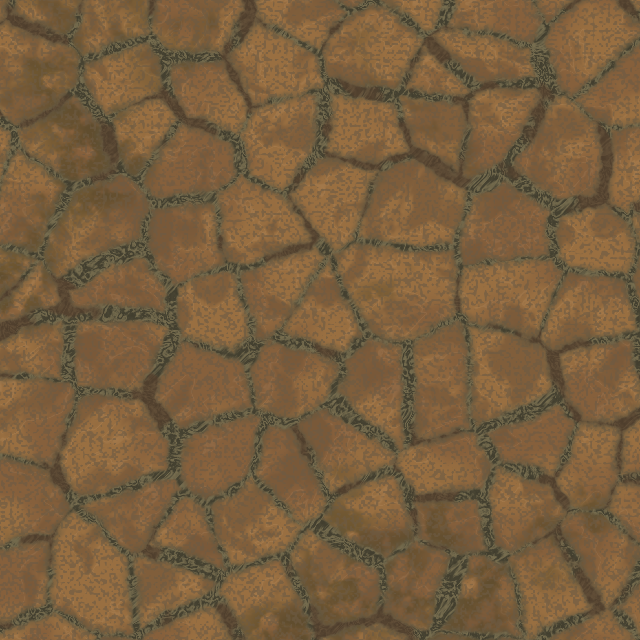
Write a three.js fragment shader that draws this texture.

```glsl
varying vec2 vUv;

const float STONES = 8.3;          // stones across the canvas
const float JITTER = 0.94;
const float WARP = 0.24;           // waviness of the joints, in stones
const float ROUGHNESS = 0.05;      // ragged stone edges, in stones
const float JOINT_MIN = 0.026;     // half widths of the joints, in stones
const float JOINT_MAX = 0.105;
const float JOINT_SOFT = 0.028;
const float GRAIN_SCALE = 290.0;
const float GRAIN_AMOUNT = 0.62;
const float STAIN_AMOUNT = 0.6;

const vec3 OCHRE = vec3(0.60, 0.435, 0.255);
const vec3 CLAY = vec3(0.525, 0.375, 0.235);
const vec3 UMBER = vec3(0.45, 0.335, 0.22);
const vec3 GRAIN = vec3(0.425, 0.355, 0.265);
const vec3 MOSS = vec3(0.31, 0.27, 0.15);
const vec3 JOINT_DARK = vec3(0.27, 0.255, 0.19);
const vec3 JOINT_MID = vec3(0.365, 0.34, 0.25);
const vec3 JOINT_PALE = vec3(0.47, 0.43, 0.31);
const vec3 JOINT_EARTH = vec3(0.34, 0.255, 0.18);

float hash(vec2 p) {
  return fract(sin(dot(p, vec2(127.1, 311.7))) * 43758.545);
}

vec2 hash2(vec2 p) {
  return vec2(hash(p), hash(p + 57.3));
}

float noise(vec2 p) {
  vec2 i = floor(p);
  vec2 f = fract(p);
  f = f * f * (3.0 - 2.0 * f);
  return mix(mix(hash(i), hash(i + vec2(1.0, 0.0)), f.x),
             mix(hash(i + vec2(0.0, 1.0)), hash(i + 1.0), f.x), f.y);
}

float fbm(vec2 p) {
  float sum = 0.0;
  float gain = 0.533;
  for (int i = 0; i < 4; i++) {
    sum += gain * noise(p);
    p = mat2(1.6, 1.2, -1.2, 1.6) * p + 17.3;
    gain *= 0.5;
  }
  return sum;
}

vec2 seedPoint(vec2 cell) {
  return cell + 0.5 + JITTER * (hash2(cell) - 0.5);
}

// Signed distance to the nearest joint (x, negative inside) and stone id (yz)
vec3 paving(vec2 p, float widthScale) {
  vec2 home = floor(p);
  vec2 nearest = home;
  float best = 100.0;
  for (int y = -1; y <= 1; y++) {
    for (int x = -1; x <= 1; x++) {
      vec2 cell = home + vec2(float(x), float(y));
      vec2 d = seedPoint(cell) - p;
      if (dot(d, d) < best) {
        best = dot(d, d);
        nearest = cell;
      }
    }
  }
  vec2 a = seedPoint(nearest) - p;
  float edge = 100.0;
  for (int y = -2; y <= 2; y++) {
    for (int x = -2; x <= 2; x++) {
      if (x == 0 && y == 0) continue;
      vec2 cell = nearest + vec2(float(x), float(y));
      vec2 b = seedPoint(cell) - p;
      float pick = hash(nearest + cell + 7.7);
      float halfWidth = mix(JOINT_MIN, JOINT_MAX, pick * pick) * widthScale;
      edge = min(edge, dot(0.5 * (a + b), normalize(b - a)) - halfWidth);
    }
  }
  return vec3(edge, nearest);
}

vec3 stoneColor(vec2 uv, vec2 id) {
  vec2 drift = 3.0 * hash2(id + 3.1);
  float broad = fbm(uv * 9.0 + drift);
  float flake = fbm(uv * 22.0 + 2.5 * broad + drift);
  float tint = hash(id + 21.0) - 0.5;
  vec3 color = mix(CLAY, OCHRE, smoothstep(0.32, 0.58, broad + 0.16 * tint));
  color = mix(color, UMBER, 0.65 * smoothstep(0.52, 0.68, flake));
  // Thin pale rims around the weathered flakes
  color += 0.035 * (1.0 - smoothstep(0.0, 0.025, abs(flake - 0.5)));
  float stain = smoothstep(0.54, 0.72, fbm(uv * 5.5 + 40.0));
  stain *= smoothstep(0.35, 0.62, fbm(uv * 38.0));
  return mix(color, MOSS, STAIN_AMOUNT * stain);
}

vec3 jointColor(vec2 uv) {
  float curl = fbm(uv * 75.0 + 2.0 * noise(uv * 30.0));
  float bands = 0.5 + 0.5 * sin(curl * 26.0);
  vec3 color = mix(JOINT_DARK, JOINT_MID, smoothstep(0.1, 0.6, bands));
  color = mix(color, JOINT_PALE, 0.75 * smoothstep(0.62, 1.0, bands));
  float earth = smoothstep(0.54, 0.64, fbm(uv * 13.0 + 90.0));
  return mix(color, JOINT_EARTH, 0.75 * earth);
}

void main() {
  vec2 uv = vUv;
  vec2 p = uv * STONES + 4.0;
  p += WARP * (vec2(fbm(p * 1.3), fbm(p * 1.3 + 31.0)) - 0.5);
  float rough = fbm(uv * 85.0) - 0.5;
  vec3 pave = paving(p, 0.65 + 0.7 * noise(uv * 24.0));
  float edge = pave.x + 2.0 * ROUGHNESS * rough;

  vec3 stone = stoneColor(uv, pave.yz);
  float grain = smoothstep(0.48, 0.72, noise(uv * GRAIN_SCALE));
  stone = mix(stone, GRAIN, GRAIN_AMOUNT * grain);
  // Dirt creeping from the joints onto the stones
  stone = mix(stone, JOINT_MID, 0.42 * (1.0 - smoothstep(0.0, 0.1, edge)));

  vec3 joint = jointColor(uv);
  joint *= 0.94 + 0.12 * noise(uv * GRAIN_SCALE + 9.0);
  joint = mix(joint, JOINT_PALE, 0.3 * smoothstep(-0.035, 0.0, edge));

  float cover = smoothstep(-JOINT_SOFT, JOINT_SOFT, edge);
  gl_FragColor = vec4(mix(joint, stone, cover), 1.0);
}
```
